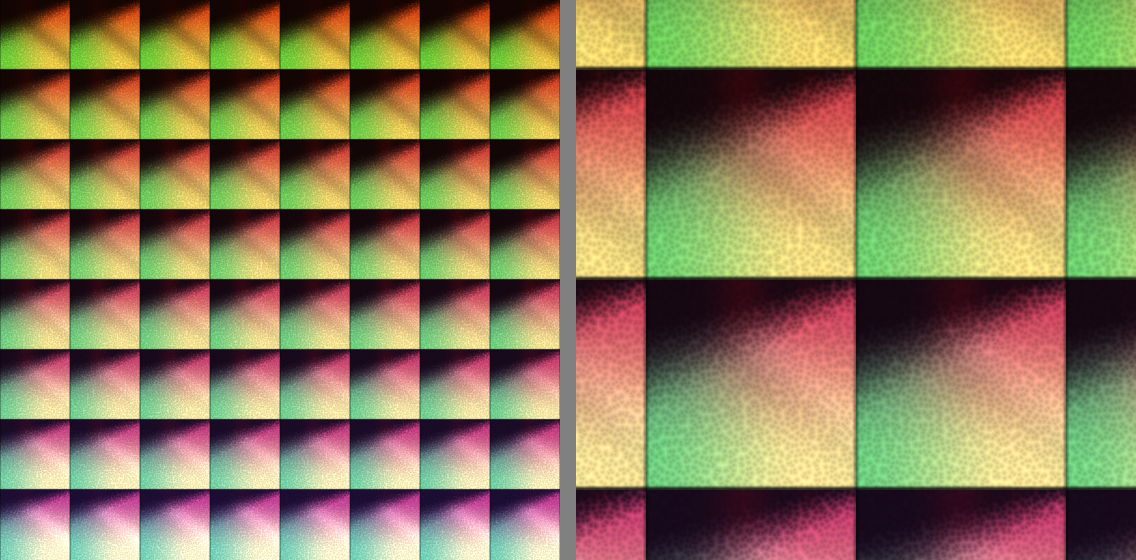
Left: the whole. Right: its middle third, enlarged.
A WebGL 1 fragment shader for this pattern:

```glsl
precision highp float;
// An 8 by 8 sheet of grainy light studies: a slanted shadow over a blend of
// four corner colours. Blue rises down the rows, and the shadow and fold drift
// across the columns; cellular noise adds the film grain.
uniform vec2 u_resolution;

vec2 hash2(vec2 p) {
  vec3 q = fract(vec3(p.xyx) * vec3(0.1031, 0.1030, 0.0973));
  q += dot(q, q.yzx + 33.33);
  return fract((q.xx + q.yz) * q.zy);
}

// Distance to the nearest jittered point, about 0 to 1.
float cellular(vec2 p) {
  vec2 cell = floor(p);
  vec2 local = fract(p);
  float nearest = 2.0;
  for (int j = -1; j <= 1; j++) {
    for (int i = -1; i <= 1; i++) {
      vec2 offset = vec2(float(i), float(j));
      vec2 d = offset + hash2(cell + offset) - local;
      nearest = min(nearest, dot(d, d));
    }
  }
  return sqrt(nearest);
}

float bell(float x, float width) {
  return exp(-x * x / (width * width));
}

// Light study at p in the unit square; across and down run 0 to 1 on the sheet.
vec3 lightStudy(vec2 p, float across, float down, float grain) {
  // Corner colours of the lit field
  vec3 lowLeft = mix(vec3(0.42, 0.81, 0.22), vec3(0.44, 0.82, 0.72), down);
  vec3 lowRight = mix(vec3(0.94, 0.80, 0.28), vec3(1.0, 0.97, 0.82), down);
  vec3 highLeft = mix(vec3(0.20, 0.28, 0.08), vec3(0.34, 0.30, 0.52), down);
  vec3 highRight = mix(vec3(0.84, 0.25, 0.07), vec3(0.76, 0.23, 0.58), down);

  // The fold runs from upper left to lower right
  float fold = p.y - 0.72 + 0.82 * (p.x - 0.33 - 0.08 * across);
  float rightward = smoothstep(0.0, 0.8, p.x + 0.06 * down - 0.04 * across);
  float upward = smoothstep(0.12, 0.98, p.y + 0.05 * across);
  vec3 lit = mix(mix(lowLeft, lowRight, rightward),
                 mix(highLeft, highRight, rightward), upward);
  float onFold = smoothstep(0.15, 0.45, p.x);
  lit *= 1.0 - 0.24 * (1.0 - down) * onFold * bell(fold, 0.15);
  lit += 0.12 * down * onFold * bell(fold - 0.1, 0.16);

  // Shadow with a faint red streak
  vec3 shade = mix(vec3(0.07, 0.02, 0.01), vec3(0.11, 0.05, 0.20), down * down);
  float streak = bell(p.x - 0.38 - 0.2 * across, 0.13)
               + 0.5 * bell(p.x - 0.78, 0.08);
  shade.r += 0.13 * streak * (0.3 + 2.0 * down * (1.0 - down));

  // Slanted edge: wide and soft at the left, tighter at the right
  float edge = mix(0.70 - 0.06 * across + 0.10 * down, 0.99, p.x);
  float reach = mix(0.46, 0.17, p.x) - 0.08 * down;
  float light = smoothstep(-0.06, reach, edge - p.y + 0.05 * grain);
  vec3 colour = mix(shade, lit, light);
  return colour * (1.0 + 0.20 * grain) + 0.02 * grain * light;
}

void main() {
  vec2 uv = gl_FragCoord.xy / u_resolution;
  vec2 tile = floor(uv * 8.0);
  vec2 p = fract(uv * 8.0);
  float grain = cellular(uv * 300.0) - 0.45;
  vec3 colour = lightStudy(p, tile.x / 7.0, 1.0 - tile.y / 7.0, grain);

  // Thin dark seams, stronger below than at the sides
  float below = (1.0 - smoothstep(0.004, 0.026, p.y)) * step(0.5, tile.y);
  float side = 1.0 - smoothstep(0.0, 0.02, min(p.x, 1.0 - p.x));
  colour *= (1.0 - 0.8 * below) * (1.0 - 0.4 * side);
  gl_FragColor = vec4(clamp(colour, 0.0, 1.0), 1.0);
}
```
